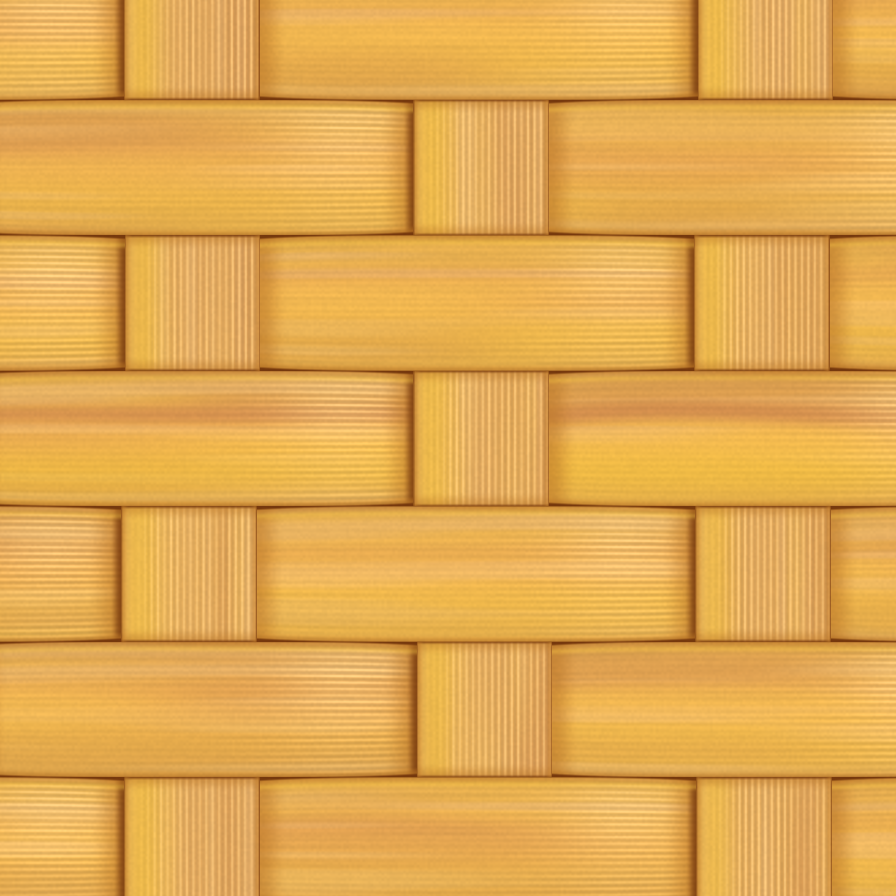
Reproduce this texture procedurally as a three.js fragment shader.

```glsl
varying vec2 vUv;

const float ROW_PITCH = 0.1512;
const float ROW_START = 0.1325;
const float STAKE_PITCH = 0.3195;
const float STAKE_START = 0.2125;
const float STAKE_HALF = 0.0758;
const float RIDGES = 21.0;

const vec3 GOLD = vec3(0.91, 0.69, 0.31);
const vec3 TAN = vec3(0.86, 0.62, 0.31);
const vec3 YELLOW = vec3(0.94, 0.74, 0.25);
const vec3 PEACH = vec3(0.91, 0.71, 0.44);
const vec3 PALE = vec3(0.97, 0.81, 0.53);
const vec3 ROSE = vec3(0.79, 0.52, 0.29);
const vec3 SHADE = vec3(0.72, 0.45, 0.14);
const vec3 GAP = vec3(0.46, 0.22, 0.05);

float hash(vec2 p) {
  vec3 q = fract(vec3(p.xyx) * 0.1031);
  q += dot(q, q.yzx + 33.33);
  return fract((q.x + q.y) * q.z);
}

float noise(vec2 p) {
  vec2 i = floor(p);
  vec2 f = fract(p);
  f = f * f * (3.0 - 2.0 * f);
  float low = mix(hash(i), hash(i + vec2(1.0, 0.0)), f.x);
  float high = mix(hash(i + vec2(0.0, 1.0)), hash(i + vec2(1.0, 1.0)), f.x);
  return mix(low, high, f.y);
}

float bump(float x, float centre, float width) {
  float d = (x - centre) / width;
  return exp(-d * d);
}

// Stake centres, with the odd ones set slightly to the right
float stakeX(float column, float row) {
  float shift = 0.006 * mod(column, 2.0);
  float jitter = (hash(vec2(column + 20.0, row + 40.0)) - 0.5) * 0.006;
  return STAKE_START + STAKE_PITCH * column + shift + jitter;
}

// Rounded ridges across a band, uneven in strength
float ridges(float across, float along, float seed) {
  float t = across * 0.5 * RIDGES;
  float wave = sin(6.28318 * t + 0.5 * noise(vec2(along * 5.0, t * 0.4 + seed)));
  return wave * (0.55 + 0.75 * noise(vec2(t * 0.8 + seed, along * 2.0)));
}

// Colour streaks that run along a band
vec3 fibre(float across, float along, float seed) {
  float broad = noise(vec2(along * 2.5 + seed, across * 1.7 + seed * 3.0));
  float narrow = noise(vec2(along * 3.0 + seed, across * 7.0 + seed * 5.0));
  float fine = noise(vec2(along * 6.0, across * 24.0 + seed * 7.0));
  vec3 color = mix(TAN, GOLD, smoothstep(0.15, 0.65, broad));
  color = mix(color, PEACH, 0.6 * smoothstep(0.45, 0.9, narrow));
  return color * (0.98 + 0.04 * fine);
}

vec3 stakeColor(float u, float v, float y, float column) {
  float seed = column * 13.0 + 50.0;
  float ridge = ridges(u, y, seed);
  float rosy = noise(vec2(u * 4.0 + seed, y * 3.0)) * smoothstep(-0.2, 0.7, u);
  vec3 color = mix(fibre(u, y, seed), PEACH, 0.45);
  color = mix(color, YELLOW, 0.65 * bump(u, -0.72, 0.3));
  color = mix(color, ROSE, 0.55 * rosy);
  float relief = smoothstep(-0.85, -0.3, u);
  color = mix(color, PALE, 0.4 * relief * max(ridge, 0.0));
  color *= 1.0 + 0.055 * ridge * mix(0.25, 1.0, relief);
  // Shadow under the crossing strips and at the rounded sides
  color = mix(color, SHADE, 0.45 * smoothstep(0.78, 1.0, abs(v)));
  color = mix(color, GAP, 0.85 * smoothstep(0.95, 1.01, abs(v)));
  color = mix(color, SHADE, 0.6 * smoothstep(0.88, 1.0, abs(u)));
  return mix(color, GAP, 0.6 * smoothstep(0.97, 1.0, abs(u)));
}

vec3 stripColor(float u, float v, float x, float row, float column) {
  float seed = row * 17.0 + column * 5.0 + 90.0;
  float u2 = u * u;
  float edge = 1.005 - 0.05 * u2 * u2;
  float across = v / edge;
  float ridge = ridges(across, x, seed);
  float vivid = 0.2 + 0.8 * bump(row, 2.0, 0.7);
  float wander = 0.15 * (noise(vec2(x * 4.0, seed)) - 0.5);
  vec3 color = fibre(across, x, seed);
  color = mix(color, YELLOW, (0.2 + 0.5 * vivid) * bump(across, -0.5, 0.45));
  color = mix(color, ROSE, 0.75 * vivid * bump(across, 0.36 + wander, 0.16));
  // Sheen and deeper ridges toward the right end
  float right = smoothstep(-0.1, 0.85, u);
  float sheen = bump(u, 0.68, 0.3) * (0.35 + 0.65 * bump(across, 0.5, 0.5));
  color = mix(color, PALE, sheen * (0.35 + 0.3 * max(ridge, 0.0)));
  color *= 1.0 + ridge * mix(0.015, 0.065, right);
  color *= 1.0 + 0.04 * bump(across, 0.1, 0.6) - 0.03 * across * across;
  // Ends dive below the stakes
  color = mix(color, SHADE, 0.6 * smoothstep(0.84, 1.0, u));
  color = mix(color, GAP, 0.8 * smoothstep(0.95, 1.0, u));
  color = mix(color, SHADE, 0.55 * smoothstep(0.87, 1.0, -u));
  // Rounded long edges and the dark seam
  color = mix(color, YELLOW, 0.4 * bump(across, 0.9, 0.05));
  color = mix(color, SHADE, 0.6 * smoothstep(0.88, 1.0, abs(across)));
  return mix(color, GAP, smoothstep(-0.025, 0.015, abs(v) - edge));
}

vec3 weave(vec2 p) {
  float rowCoord = (p.y - ROW_START) / ROW_PITCH;
  float row = floor(rowCoord);
  float v = 2.0 * fract(rowCoord) - 1.0;
  float parity = mod(row + 1.0, 2.0);
  float k = (p.x - STAKE_START) / STAKE_PITCH;
  float column = 2.0 * floor((k - parity) * 0.5 + 0.5) + parity;
  float offset = p.x - stakeX(column, row);
  if (abs(offset) < STAKE_HALF) return stakeColor(offset / STAKE_HALF, v, p.y, column);
  float middle = column + (offset > 0.0 ? 1.0 : -1.0);
  float left = stakeX(middle - 1.0, row) + STAKE_HALF;
  float right = stakeX(middle + 1.0, row) - STAKE_HALF;
  float u = 2.0 * (p.x - left) / (right - left) - 1.0;
  return stripColor(u, v, p.x, row, middle);
}

void main() {
  float speckle = noise(vUv * 330.0) - 0.5;
  gl_FragColor = vec4(weave(vUv) * (1.0 + 0.035 * speckle), 1.0);
}
```
